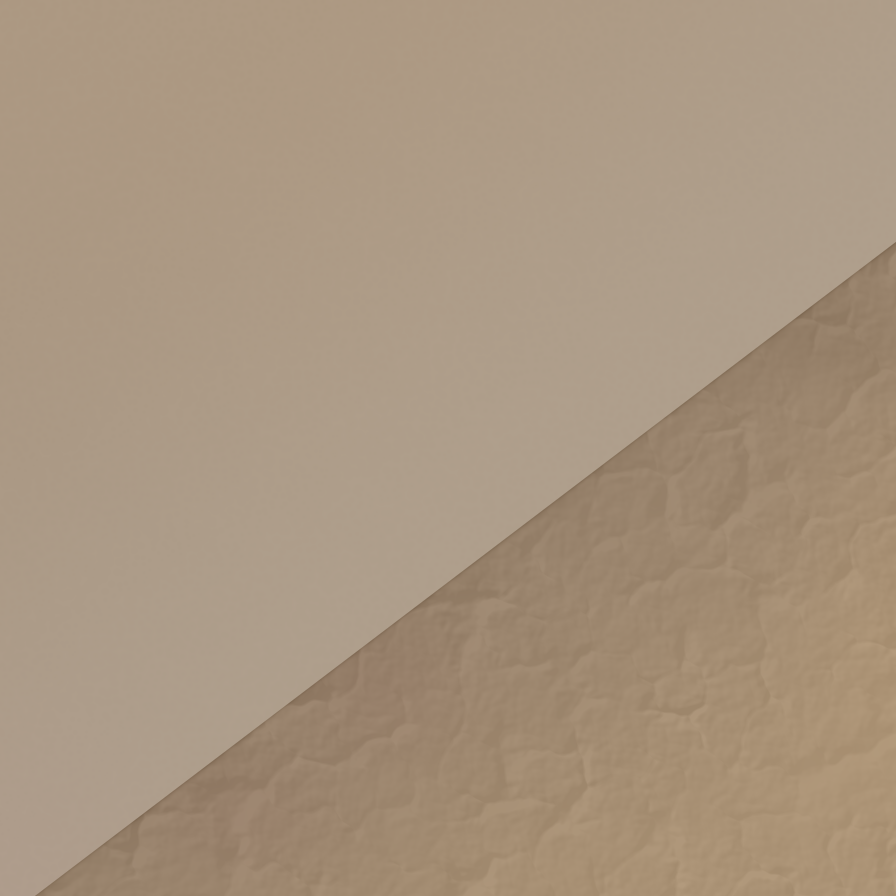
Write a WebGL 2 fragment shader that draws this background.

```glsl
#version 300 es
precision highp float;
uniform vec2 u_resolution;
out vec4 fragColor;

vec2 hash2(vec2 cell) {
  vec3 q = fract(cell.xyx * vec3(0.1031, 0.1030, 0.0973));
  q += dot(q, q.yzx + 33.33);
  return fract((q.xx + q.yz) * q.zy);
}

// Distance to the nearest scattered point
float cellular(vec2 p) {
  vec2 base = floor(p);
  float nearest = 2.0;
  for (int y = -1; y <= 1; y++) {
    for (int x = -1; x <= 1; x++) {
      vec2 cell = base + vec2(x, y);
      nearest = min(nearest, length(cell + hash2(cell) - p));
    }
  }
  return nearest;
}

// Soft mottling from rotated, bent sine waves, about -1 to 1
float layeredSines(vec2 p) {
  float sum = 0.0;
  float weight = 0.5;
  for (int i = 0; i < 5; i++) {
    sum += weight * sin(p.x + 1.3 * sin(p.y)) * cos(p.y + 0.7 * sin(p.x));
    p = mat2(0.8, 0.6, -0.6, 0.8) * p * 1.85 + 2.1;
    weight *= 0.6;
  }
  return sum;
}

// Crumpled surface height: broken creases with a finer grain
float crumple(vec2 p) {
  vec2 bend = vec2(layeredSines(p * 19.0), layeredSines(p * 19.0 + 7.0));
  vec2 q = p + 0.022 * bend;
  float crease = smoothstep(0.45, 0.95, cellular(q * 19.0));
  return crease + 0.32 * cellular(q * 43.0 + 5.0) + 0.13 * cellular(p * 95.0);
}

float glow(vec2 p, vec2 center, vec2 radius) {
  vec2 d = (p - center) / radius;
  return exp(-dot(d, d));
}

// Smooth upper plane, paler towards the edge
vec3 smoothPlane(vec2 uv, float depth) {
  vec3 nearTone = vec3(0.686, 0.622, 0.548);
  vec3 farTone = vec3(0.678, 0.600, 0.512);
  vec3 color = mix(nearTone, farTone, smoothstep(0.0, 0.62, depth));
  color += vec3(-0.010, -0.007, -0.002) * glow(uv, vec2(0.0, 0.52), vec2(0.3, 0.4));
  color += vec3(0.0, -0.008, 0.0) * glow(uv, vec2(0.0), vec2(0.2));
  float grain = cellular(uv * 110.0) - 0.45;
  return color + 0.0015 * layeredSines(uv * 30.0) + 0.006 * grain;
}

// Rough lower plane, shaded at the edge and warm in the far corner
vec3 roughPlane(vec2 uv, float depth) {
  vec3 shadeTone = vec3(0.596, 0.512, 0.424);
  vec3 warmTone = vec3(0.668, 0.574, 0.460);
  float light = smoothstep(-0.04, 0.46, depth + 0.02 * layeredSines(uv * 11.0));
  vec3 color = mix(shadeTone, warmTone, light);
  vec3 rosy = vec3(-0.006, -0.014, -0.008);
  color += rosy * glow(uv, vec2(0.43, 0.23), vec2(0.10, 0.08));
  color += rosy * glow(uv, vec2(0.27, 0.09), vec2(0.10, 0.07));
  color -= 0.020 * glow(uv, vec2(0.93, 0.62), vec2(0.10, 0.06));
  color += vec3(0.016, 0.012, 0.006) * glow(uv, vec2(1.0, 0.32), vec2(0.12, 0.30));
  vec2 lightStep = vec2(-0.0018, 0.0018);
  float relief = crumple(uv + lightStep) - crumple(uv - lightStep);
  float strength = 0.10 + 0.05 * layeredSines(uv * 14.0 + 1.0);
  color += strength * clamp(relief, -0.22, 0.22);
  return color + 0.006 * layeredSines(uv * 27.0 + 3.0);
}

void main() {
  vec2 uv = gl_FragCoord.xy / u_resolution;
  float pixel = 1.0 / min(u_resolution.x, u_resolution.y);

  // Signed distance to the diagonal edge, positive above it
  vec2 edgeStart = vec2(0.039, 0.0);
  vec2 edgeEnd = vec2(1.0, 0.730);
  vec2 along = normalize(edgeEnd - edgeStart);
  float side = dot(uv - edgeStart, vec2(-along.y, along.x));

  vec3 upper = smoothPlane(uv, max(side, 0.0));
  vec3 lower = roughPlane(uv, max(-side, 0.0));

  // Thin contact shadow just below the edge
  float under = max(-side, 0.0);
  lower -= 0.085 * exp(-under / 0.0018) + 0.016 * exp(-under / 0.022);

  float cover = smoothstep(-0.7 * pixel, 0.7 * pixel, side);
  fragColor = vec4(mix(lower, upper, cover), 1.0);
}
```
